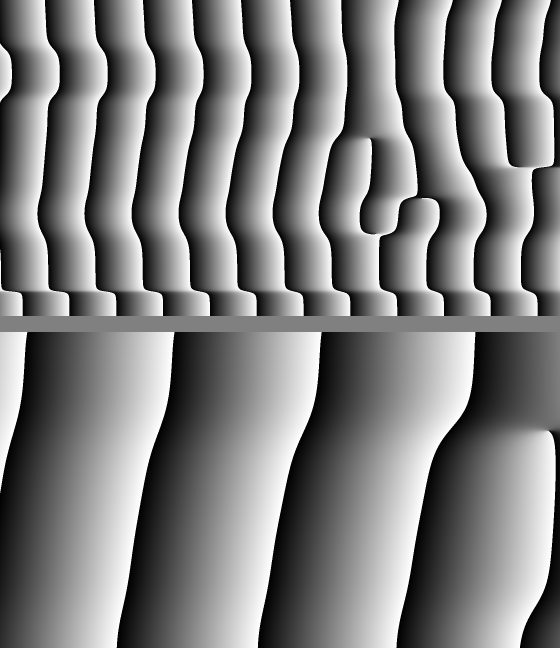
Top: the whole. Bottom: its middle third, enlarged.
Reproduce this pattern procedurally as a WebGL 1 fragment shader.

```glsl
precision highp float;
// Wavy vertical sawtooth gradient stripes that fork and merge, built from blended phase waves.

uniform vec2 u_resolution;

#define TAU 6.2831853
#define CANVAS_HEIGHT 432.0   // design units from top to bottom
#define BAND_SPREAD 450.0     // squared vertical reach of a band
#define JUMP_WIDTH 200.0      // horizontal distance over which a phase jump settles
#define SAMPLES 3             // antialiasing samples per axis
#define DARK 0.0
#define LIGHT 1.0

// One horizontal band of waves, as a weighted unit phasor.
// edge: x of a stripe edge, jump: extra cycles gained right of jumpStart.
vec2 band(vec2 p, float centerY, float edge, float period, float jump, float jumpStart) {
    float dy = p.y - centerY;
    float weight = exp(-0.5 * dy * dy / BAND_SPREAD);
    float cycles = (p.x - edge) / period
                 + jump * smoothstep(jumpStart, jumpStart + JUMP_WIDTH, p.x);
    float angle = TAU * fract(cycles);
    return weight * vec2(cos(angle), sin(angle));
}

// Sum of bands from top to bottom; opposed phases make the forks.
vec2 phasorField(vec2 p) {
    vec2 z = band(p, -10.0, 61.0, 67.0, -0.36, 420.0);
    z += band(p, 38.0, 63.0, 67.2, -0.12, 420.0);
    z += band(p, 95.0, 82.0, 65.5, 0.0, 420.0);
    z += band(p, 167.0, 65.0, 67.2, -0.30, 420.0);
    z += band(p, 212.0, 62.0, 65.0, 0.29, 420.0);
    z += band(p, 245.0, 58.0, 64.0, -0.45, 540.0);
    z += band(p, 297.0, 50.0, 64.3, 0.41, 410.0);
    z += band(p, 342.0, 66.0, 64.6, 0.0, 420.0);
    z += band(p, 455.0, 95.0, 64.0, 0.0, 420.0);
    return z;
}

// Sawtooth ramp: dark at the left of each stripe, light at its right.
float stripeShade(vec2 p) {
    vec2 z = phasorField(p);
    return mix(DARK, LIGHT, fract(atan(z.y, z.x) / TAU));
}

void main() {
    float unitsPerPixel = CANVAS_HEIGHT / u_resolution.y;
    float shade = 0.0;

    // Average a grid of samples to smooth the edges.
    for (int i = 0; i < SAMPLES; i++) {
        for (int j = 0; j < SAMPLES; j++) {
            vec2 offset = (vec2(float(i), float(j)) + 0.5) / float(SAMPLES) - 0.5;
            vec2 p = (gl_FragCoord.xy + offset) * unitsPerPixel;
            p.y = CANVAS_HEIGHT - p.y;
            shade += stripeShade(p);
        }
    }
    shade /= float(SAMPLES * SAMPLES);
    gl_FragColor = vec4(vec3(shade), 1.0);
}
```
